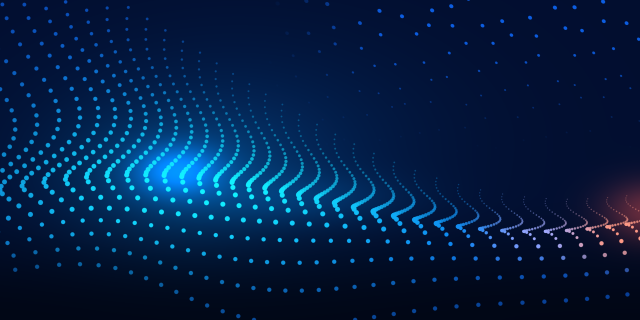
Give the GLSL for this background, as a Shadertoy shader.

```glsl
// A twisted sheet of glowing dots sweeping from a cyan swirl to a coral tip.
// Each column of dots is an S-shaped curve hung on a wavy ridge; rows fan out
// by a power law. Soft elliptical glows and a sparse jittered field lie behind.

const vec3 NAVY = vec3(0.006, 0.055, 0.185);
const vec3 BLUE = vec3(0.05, 0.38, 0.92);
const vec3 CYAN = vec3(0.07, 0.95, 1.0);
const vec3 LAVENDER = vec3(0.62, 0.66, 1.0);
const vec3 CORAL = vec3(1.0, 0.60, 0.52);
const float TOP_ROW = 22.0;
const float LOW_ROW = -8.0;

float hash(vec2 p) {
    return fract(sin(dot(p, vec2(127.1, 311.7))) * 43758.5453);
}

float glow(vec2 p, vec2 center, vec2 size) {
    vec2 q = (p - center) / size;
    return exp(-dot(q, q));
}

float disc(vec2 p, vec2 center, float radius, float soft) {
    return 1.0 - smoothstep(radius - soft, radius + soft, length(p - center));
}

// Horizontal start of a column, packed tighter in the middle
float columnStart(float i) {
    return 0.060 * i + 0.036 * sin(0.25 * i);
}

// Width of the sideways curl, largest at the left
float curlWidth(float x) {
    float t = max(x, 0.0) / 0.39;
    return 0.065 + 0.12 * exp(-t * t);
}

// Even steps near the ridge that widen further out
float fan(float t, float even, float power) {
    return even * t + (1.0 - even) * pow(t, power);
}

// Height of a row above or below the ridge
float rowOffset(float x, float row) {
    float right = smoothstep(0.3, 1.7, x);
    if (row > 0.0) {
        float rise = 0.065 + 0.56 * exp(-pow(max(x, 0.0) / 0.78, 1.5));
        return rise * fan(row / TOP_ROW, mix(0.4, 0.15, right), 2.0);
    }
    float bump = (x - 0.75) / 0.5;
    float drop = 0.21 + 0.22 * exp(-bump * bump);
    return -drop * fan(row / LOW_ROW, mix(0.3, 0.02, right), mix(2.0, 3.4, right));
}

vec2 dotPosition(float x, float row) {
    float ridge = 0.365 + 0.0885 * cos(2.54 * (x - 0.43));
    float curl = 0.5 - 0.5 * cos(row * (row > 0.0 ? 0.28 : 0.4));
    return vec2(x + curlWidth(x) * curl, ridge + rowOffset(x, row));
}

vec3 dotColor(vec2 p) {
    vec3 color = mix(BLUE, CYAN, glow(p, vec2(0.64, 0.43), vec2(0.78, 0.31)));
    color = mix(color, LAVENDER, smoothstep(1.4, 1.7, p.x) * smoothstep(0.14, 0.26, p.y));
    return mix(color, CORAL, smoothstep(1.68, 1.93, p.x) * smoothstep(0.12, 0.25, p.y));
}

vec3 background(vec2 p) {
    vec3 color = NAVY * mix(0.45, 1.0, smoothstep(0.0, 0.4, p.y));
    color += vec3(0.005, 0.075, 0.13) * glow(p, vec2(0.75, 0.55), vec2(0.60, 0.33));
    color += vec3(0.0, 0.15, 0.20) * glow(p, vec2(0.56, 0.45), vec2(0.34, 0.19));
    color += vec3(0.0, 0.32, 0.62) * glow(p, vec2(0.555, 0.465), vec2(0.13, 0.075));
    color += vec3(0.0, 0.09, 0.14) * glow(p, vec2(0.95, 0.38), vec2(0.30, 0.08));
    color += vec3(0.40, 0.12, 0.06) * glow(p, vec2(2.03, 0.34), vec2(0.14, 0.09));
    return color;
}

// Sparse dots that fade downward from the upper right
float scatteredDots(vec2 p, float soft) {
    float cell = 0.078;
    vec2 grid = vec2(p.x + 0.35 * p.y, p.y - 0.18 * p.x) / cell;
    vec2 id = floor(grid);
    vec2 jitter = 0.25 + 0.5 * vec2(hash(id), hash(id + 17.0));
    float radius = 0.0028 + 0.0037 * smoothstep(0.68, 1.0, p.y);
    float mask = smoothstep(0.8, 1.25, p.x) * smoothstep(0.50, 0.92, p.y);
    return mask * disc(fract(grid) * cell, jitter * cell, radius, soft);
}

// Paint every dot of one column over the given color
vec3 paintColumn(vec3 color, vec2 p, float x, float soft) {
    float fade = smoothstep(0.0, 0.9, x);
    float thin = mix(1.0, 0.58, smoothstep(1.15, 1.65, x));
    for (float row = LOW_ROW; row <= TOP_ROW + 2.0; row++) {
        vec2 center = dotPosition(x, row);
        float up = clamp(row / TOP_ROW, 0.0, 1.0);
        float size = 0.0078 * (1.0 - 0.55 * up * fade) * (1.0 - 0.25 * up);
        size *= row > -5.0 ? thin : 0.85;
        float alpha = mix(1.0, 0.42, up * fade) * (1.0 - 0.2 * up);
        alpha *= mix(0.85, 1.0, smoothstep(0.0, 0.3, center.x));
        alpha *= mix(0.6, 1.0, smoothstep(LOW_ROW, -5.0, row));
        color = mix(color, dotColor(center), alpha * disc(p, center, size, soft));
    }
    return color;
}

void mainImage(out vec4 fragColor, in vec2 fragCoord) {
    vec2 p = fragCoord / iResolution.y;
    float soft = 0.7 / iResolution.y;
    float margin = 0.01 + soft;

    vec3 color = background(p);
    color = mix(color, BLUE, 0.95 * scatteredDots(p, soft));

    // Only columns whose curl can reach this point are drawn
    for (float i = -5.0; i <= 35.0; i++) {
        float x = columnStart(i);
        if (p.x > x - margin && p.x < x + curlWidth(x) + margin)
            color = paintColumn(color, p, x, soft);
    }
    fragColor = vec4(color, 1.0);
}
```
